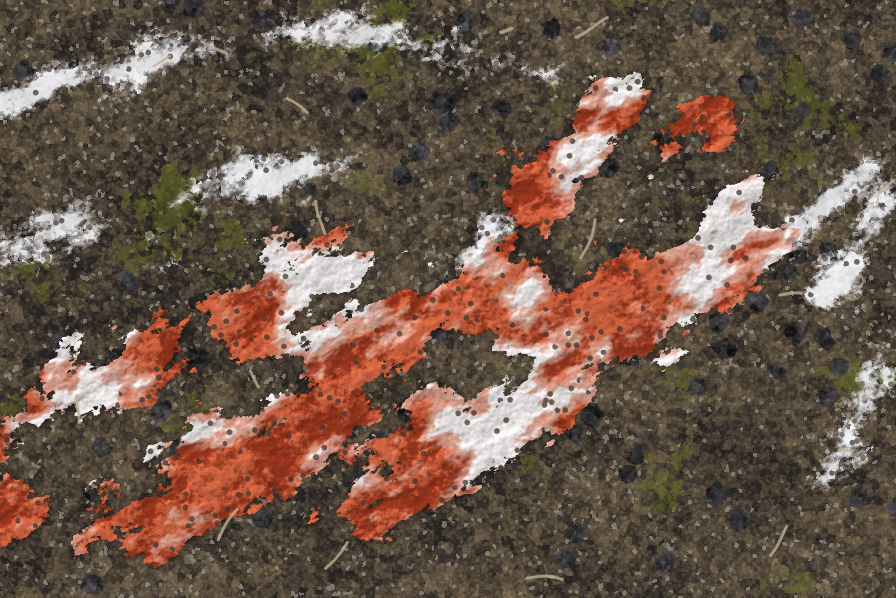
A Shadertoy shader for this texture:

```glsl
const vec4 RED_STREAKS[10] = vec4[10](
    vec4(.24, .14, .56, .32), vec4(.56, .42, .83, .53),
    vec4(.91, .42, 1.23, .59), vec4(.62, .18, .90, .34),
    vec4(.13, .35, .28, .43), vec4(.39, .49, .56, .56),
    vec4(.90, .68, 1.03, .80), vec4(-.02, .25, .06, .30),
    vec4(1.10, .76, 1.18, .80), vec4(-.02, .13, .03, .18));

const vec4 WHITE_STREAKS[10] = vec4[10](
    vec4(-.02, .83, .36, .92), vec4(.45, .945, .78, .92),
    vec4(.78, .91, .92, .87), vec4(.26, .60, .40, .72),
    vec4(.36, .67, .56, .73), vec4(.01, .58, .14, .64),
    vec4(1.38, .20, 1.47, .38), vec4(1.38, .50, 1.49, .66),
    vec4(.70, .50, .83, .62), vec4(1.33, .62, 1.45, .72));

vec2 hash2(vec2 p) {
    return fract(sin(vec2(dot(p, vec2(127.1, 311.7)), dot(p, vec2(269.5, 183.3)))) * 43758.5);
}

// Cellular noise: distance to the nearest grain, and its random tone
vec2 cells(vec2 p) {
    vec2 cell = floor(p), nearest = vec2(9., 0.);
    for (int y = -1; y <= 1; y++)
    for (int x = -1; x <= 1; x++) {
        vec2 id = cell + vec2(x, y);
        float d = length(id + hash2(id) - p);
        if (d < nearest.x) nearest = vec2(d, hash2(id + 41.).x);
    }
    return nearest;
}

// Layered, bent sines
float waves(vec2 p) {
    float sum = 0., amp = .5;
    for (int i = 0; i < 6; i++) {
        p = mat2(.8, .6, -.6, .8) * p * 1.9 + 1.7;
        sum += amp * sin(p.x + 1.4 * sin(p.y * .8)) * cos(p.y + 1.2 * sin(p.x * 1.1));
        amp *= .64;
    }
    return sum;
}

float segment(vec2 p, vec2 a, vec2 b) {
    vec2 d = b - a;
    return length(p - a - d * clamp(dot(p - a, d) / dot(d, d), 0., 1.));
}

// Positive inside a streak; longer streaks are wider
float streak(vec2 p, vec4 s, float base, float growth) {
    return base + growth * length(s.zw - s.xy) - segment(p, s.xy, s.zw);
}

float crust(vec2 q) {
    return waves(q * vec2(11., 17.));
}

void mainImage(out vec4 fragColor, in vec2 fragCoord) {
    vec2 p = fragCoord / iResolution.y;
    float px = 1. / iResolution.y;
    mat2 alongSmear = mat2(.87, -.49, .49, .87);
    vec2 q = alongSmear * p;
    vec2 fine = cells(p * 165.), coarse = cells(p * 70.);
    float grit = fine.y + coarse.y - 1.;

    // Gritty ground
    float tone = .47 + .32 * waves(p * 6.) + .48 * grit + .25 * (.45 - fine.x);
    vec3 color = mix(vec3(.15, .135, .13), vec3(.47, .405, .31), clamp(tone, 0., 1.15));
    color = mix(color, vec3(.56, .55, .52), .7 * smoothstep(.94, .97, fine.y));
    float moss = smoothstep(.42, .7, waves(p * 5. + 23.) + .25 * grit);
    color = mix(color, vec3(.34, .36, .12), .6 * moss);

    // Dark stones
    vec2 bent = p + .006 * vec2(waves(p * 20.), waves(p * 20. + 5.));
    vec2 stone = cells(bent * 21.);
    float stoneMask = step(.86, stone.y) * smoothstep(.40, .32, stone.x);
    vec3 stoneColor = vec3(.21, .21, .23) * (.85 + .5 * grit + .5 * waves(p * 14.));
    color = mix(color, stoneColor, .85 * stoneMask);

    // Paint masses with ragged edges
    float redMass = -1., whiteMass = -1.;
    for (int i = 0; i < 10; i++) {
        redMass = max(redMass, streak(p, RED_STREAKS[i], .019, .13));
        whiteMass = max(whiteMass, streak(p, WHITE_STREAKS[i], .012, .035));
    }
    float height = crust(q);
    float ragged = waves(q * vec2(7., 13.) + 3.);
    redMass += .075 * ragged + .025 * height + .008 * grit;
    whiteMass += .038 * ragged + .022 * height + .014 * grit;

    // Thin white film, grey where the ground shows through
    float film = smoothstep(-.012, .022, whiteMass);
    vec3 white = vec3(.87, .87, .88) + .08 * height + .05 * grit;
    color = mix(color, white, film);

    // Thick crust from red through pink to white
    float light = height - crust(q + alongSmear * vec2(-.003, .005));
    float fade = waves(q * vec2(4., 7.) + 9.) + .25 * height - 1.2 * (redMass - .045);
    vec3 red = mix(vec3(.57, .20, .11), vec3(.77, .37, .24), smoothstep(-.4, .4, height + .4 * grit));
    vec3 paint = mix(red, vec3(.81, .59, .52), smoothstep(-.15, .14, fade));
    paint = mix(paint, vec3(.88, .86, .86), smoothstep(.16, .34, fade));
    paint *= 1. + clamp(.38 * light, -.32, .2) + .07 * grit;
    float shadow = smoothstep(-.022, .0, redMass);
    color *= 1. - .22 * shadow * (1. - film);
    color = mix(color, paint, smoothstep(-.003, .004 + px, redMass));

    // Pits and crumbs on the paint
    float pit = step(.91, coarse.y) * smoothstep(.42, .25, coarse.x);
    color = mix(color, vec3(.25, .21, .19), .75 * pit * max(film, step(0., redMass)));

    // Scattered dry straws
    for (int i = 0; i < 16; i++) {
        vec2 seed = vec2(i, 7.), size = hash2(seed + 30.);
        vec2 start = hash2(seed) * vec2(1.5, 1.);
        float angle = 6.28 * size.x;
        vec2 end = start + (.015 + .05 * size.y) * vec2(cos(angle), sin(angle));
        float d = segment(p + .004 * sin(p.yx * 60.), start, end);
        color = mix(color, vec3(.75, .69, .57), .8 * smoothstep(.0022 + px, .0012, d));
    }
    fragColor = vec4(clamp(color, 0., 1.), 1.);
}
```
